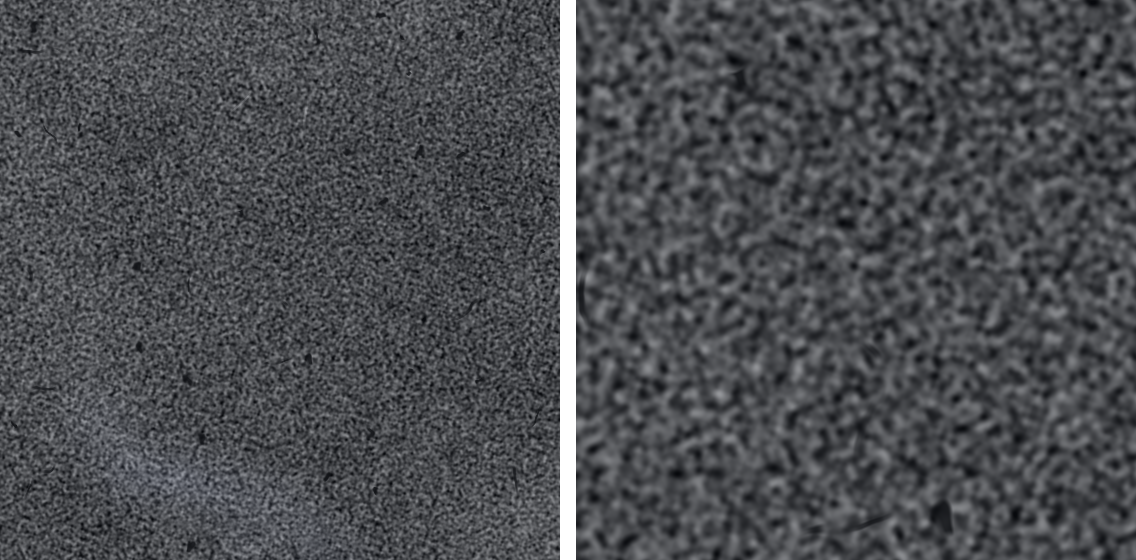
Left, the full canvas; right, a detail of the centre.
A WebGL 2 fragment shader for this texture:

```glsl
#version 300 es
precision highp float;
// Dark slate: fine grey grain over soft cloudy tone, with a pale mineral
// band near the bottom. Scattered short cracks, pits and faint scratches
// are all tapered strokes placed on a jittered grid.

#define BASE_TONE 0.299
#define GRAIN_CELLS 132.0
#define FINE_CELLS 225.0
#define GRAIN_CONTRAST 0.30
#define FINE_CONTRAST 0.22
#define CLOUD_CONTRAST 0.12
#define BAND_GAIN 0.075
#define CRACK_DEPTH 0.72
#define PIT_DEPTH 0.85
#define SCRATCH_GAIN 0.10

uniform vec2 u_resolution;
out vec4 fragColor;

vec2 hash2(vec2 p) {
    vec3 h = fract(p.xyx * vec3(0.1031, 0.1030, 0.0973));
    h += dot(h, h.yzx + 33.33);
    return fract((h.xx + h.yz) * h.zy);
}

// Value noise, 0 to 1
float valueNoise(vec2 p) {
    vec2 i = floor(p), f = fract(p);
    vec2 w = f * f * (3.0 - 2.0 * f);
    float low = mix(hash2(i).x, hash2(i + vec2(1, 0)).x, w.x);
    float high = mix(hash2(i + vec2(0, 1)).x, hash2(i + vec2(1, 1)).x, w.x);
    return mix(low, high, w.y);
}

float cornerSlope(vec2 corner, vec2 offset) {
    float angle = 6.2832 * hash2(corner).x;
    return dot(vec2(cos(angle), sin(angle)), offset);
}

// Gradient noise, centred on 0
float gradientNoise(vec2 p) {
    vec2 i = floor(p), f = fract(p);
    vec2 w = f * f * (3.0 - 2.0 * f), x = vec2(1, 0), y = vec2(0, 1);
    float low = mix(cornerSlope(i, f), cornerSlope(i + x, f - x), w.x);
    float high = mix(cornerSlope(i + y, f - y), cornerSlope(i + 1.0, f - 1.0), w.x);
    return mix(low, high, w.y);
}

vec2 rotate(vec2 p, float a) {
    return mat2(cos(a), sin(a), -sin(a), cos(a)) * p;
}

// Broad tone variation, centred on 0
float clouds(vec2 p) {
    float sum = 0.0, amp = 0.5;
    for (int k = 0; k < 4; k++) {
        sum += amp * (valueNoise(p) - 0.5);
        p = rotate(p, 0.6) * 2.3 + 17.0;
        amp *= 0.62;
    }
    return sum;
}

// Tapered strokes, one per grid cell at most; size = half length, half width
float strokes(vec2 p, float cells, float share, vec2 size, float seed) {
    vec2 cell = floor(p * cells);
    float mask = 0.0;
    for (int y = -1; y <= 1; y++) {
        for (int x = -1; x <= 1; x++) {
            vec2 id = cell + vec2(x, y);
            vec2 place = hash2(id + seed), shape = hash2(id + seed + 57.0);
            vec2 pick = hash2(id + seed + 91.0);
            if (pick.x > share) continue;
            vec2 d = rotate(p - (id + 0.15 + 0.7 * place) / cells, -0.9 - 2.4 * (shape.x - 0.5));
            vec2 q = abs(d) / (size * vec2(mix(0.35, 1.0, shape.y), mix(0.6, 1.0, pick.y)));
            float taper = 1.0 - smoothstep(0.5, 1.0, q.x);
            mask = max(mask, taper * (1.0 - smoothstep(0.25, 1.0, q.y)));
        }
    }
    return mask;
}

void main() {
    vec2 p = gl_FragCoord.xy / min(u_resolution.x, u_resolution.y);

    // Cloudy ground and pale band
    float cloud = clouds(p * 3.0 + 4.0);
    float patches = valueNoise(rotate(p, 0.4) * 38.0) - 0.5;
    float bandCentre = 0.29 - 0.45 * p.x + 0.08 * cloud;
    float band = exp(-pow((p.y - bandCentre) / 0.075, 2.0));
    band *= smoothstep(0.05, 0.25, p.x) * (1.0 - smoothstep(0.45, 0.8, p.x));
    band *= 0.55 + 0.9 * valueNoise(p * 14.0 + 8.0);

    // Grain
    float grain = GRAIN_CONTRAST * gradientNoise(rotate(p, 0.35) * GRAIN_CELLS);
    grain += FINE_CONTRAST * (valueNoise(rotate(p, 1.1) * FINE_CELLS + 31.0) - 0.5);
    float tone = BASE_TONE + CLOUD_CONTRAST * cloud + 0.045 * patches + BAND_GAIN * band + grain;

    // Cracks, pits and scratches, with wandering edges
    vec2 wander = vec2(valueNoise(p * 32.0), valueNoise(p * 32.0 + 70.0)) - 0.5;
    vec2 ragged = vec2(valueNoise(p * 110.0), valueNoise(p * 110.0 + 40.0)) - 0.5;
    vec2 bent = p + 0.018 * wander + 0.004 * ragged;
    float broken = smoothstep(0.15, 0.55, valueNoise(p * 45.0 + 12.0));
    float crack = broken * strokes(bent, 5.0, 0.6, vec2(0.058, 0.0048), 3.0);
    float pit = strokes(p + 0.008 * ragged, 10.0, 0.26, vec2(0.014, 0.0085), 140.0);
    float scratch = strokes(p + 0.006 * wander, 4.0, 0.22, vec2(0.06, 0.004), 260.0);

    tone += SCRATCH_GAIN * scratch;
    tone = mix(tone, 0.06, max(CRACK_DEPTH * crack, PIT_DEPTH * pit));
    tone = clamp(tone, 0.035, 0.72);

    // Cool tint, bluer in the band
    vec3 tint = vec3(-0.006, 0.001, 0.015) + band * vec3(-0.004, 0.0, 0.014);
    fragColor = vec4(tone + tint, 1.0);
}
```
